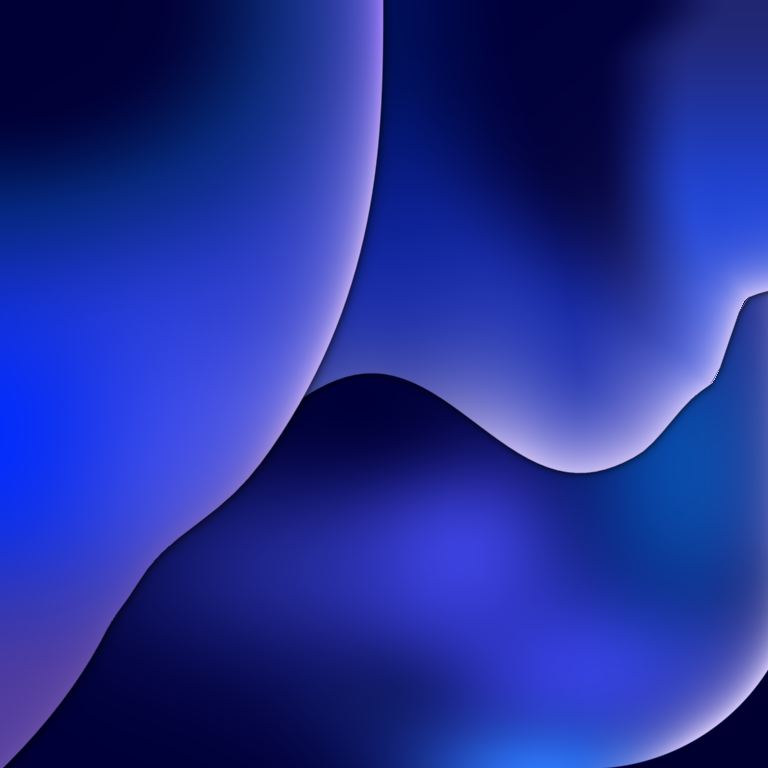
Reproduce this background procedurally as a WebGL 1 fragment shader.

```glsl
precision highp float;
uniform vec2 u_resolution;

// Right border of the left fold: x for a depth t below the top
float foldEdge(float t) {
  float d = t - 0.807;
  float dent = 0.03 * exp(-pow(abs(t - 0.722) / 0.06, 2.0));
  return 0.499 - 0.64 * pow(max(t, 0.0), 2.75) - dent
       + 0.375 * (d + sqrt(d * d + 0.0003));
}

// Lower border of the upper sheet: depth for a given x
float sheetEdge(float x) {
  return 0.551 - 0.065 * cos(11.593 * (x - 0.484))
       - 0.025 * smoothstep(0.83, 0.91, x)
       - 0.085 * smoothstep(0.925, 0.975, x);
}

float segmentDistance(vec2 p, vec2 a, vec2 b) {
  vec2 ab = b - a;
  return length(p - a - ab * clamp(dot(p - a, ab) / dot(ab, ab), 0.0, 1.0));
}

// Signed distances to the fold (x) and the sheet (y), positive inside
vec2 borderDistances(vec2 p) {
  vec2 nearest = vec2(9.0);
  vec2 foldA = vec2(foldEdge(-0.1), -0.1);
  vec2 sheetA = vec2(0.3, sheetEdge(0.3));
  for (int i = 1; i <= 64; i++) {
    float s = float(i) / 64.0;
    float t = mix(-0.1, 1.15, s);
    float x = mix(0.3, 1.1, s);
    vec2 foldB = vec2(foldEdge(t), t);
    vec2 sheetB = vec2(x, sheetEdge(x));
    nearest = min(nearest, vec2(segmentDistance(p, foldA, foldB),
                                segmentDistance(p, sheetA, sheetB)));
    foldA = foldB;
    sheetA = sheetB;
  }
  return nearest * vec2(p.x < foldEdge(p.y) ? 1.0 : -1.0,
                        p.y < sheetEdge(p.x) ? 1.0 : -1.0);
}

// Soft elliptical weight
float blob(vec2 p, vec2 center, vec2 radius) {
  vec2 q = (p - center) / radius;
  return exp(-dot(q, q));
}

vec3 foldColor(vec2 p, float d) {
  float sweep = length(p * vec2(0.8, 1.1));
  vec3 col = mix(vec3(0.0, 0.0, 0.21), vec3(0.0, 0.14, 0.42), smoothstep(0.16, 0.32, sweep));
  col = mix(col, vec3(0.1, 0.19, 0.74), smoothstep(0.24, 0.5, sweep));
  col = mix(col, vec3(0.24, 0.3, 0.94), 0.8 * blob(p, vec2(0.22, 0.58), vec2(0.2, 0.22)));
  col = mix(col, vec3(0.0, 0.17, 1.0), 0.95 * blob(p, vec2(-0.02, 0.57), vec2(0.17, 0.17)));
  col = mix(col, vec3(0.31, 0.22, 0.6), 0.9 * smoothstep(0.66, 0.92, p.y));
  // Lilac rim, fading downwards
  vec3 rim = mix(vec3(0.68, 0.54, 1.0), vec3(0.83, 0.73, 0.96), smoothstep(0.0, 0.3, p.y));
  rim = mix(rim, vec3(0.53, 0.4, 0.68), smoothstep(0.45, 0.75, p.y));
  float strength = mix(0.9, 0.45, smoothstep(0.5, 0.85, p.y));
  float halo = 0.65 * exp(-d / 0.065) + 0.35 * exp(-d / 0.015);
  return mix(col, rim, strength * halo);
}

vec3 sheetColor(vec2 p, float d) {
  vec3 col = mix(vec3(0.0, 0.07, 0.38), vec3(0.05, 0.14, 0.66), smoothstep(0.05, 0.42, p.y));
  // Dark diagonal hollow
  float hollow = smoothstep(-0.12, 0.1, p.x - 0.58 - 1.2 * p.y * p.y);
  col = mix(col, vec3(0.0, 0.0, 0.23), hollow * (1.0 - smoothstep(0.2, 0.52, p.y)));
  // Lit right side
  vec3 lit = mix(vec3(0.13, 0.15, 0.45), vec3(0.11, 0.26, 0.84), smoothstep(0.0, 0.3, p.y));
  float bend = 0.775 + 0.04 * smoothstep(0.2, 0.45, p.y) + 0.05 * smoothstep(0.08, 0.0, p.y);
  col = mix(col, lit, smoothstep(bend, bend + 0.13, p.x));
  // Pale lower rim
  float width = mix(0.075, 0.038, smoothstep(0.8, 0.95, p.x));
  float strength = mix(0.5, 0.9, smoothstep(0.5, 0.7, p.x));
  vec3 rim = mix(vec3(0.52, 0.49, 0.7), vec3(0.86, 0.8, 0.98), smoothstep(0.5, 0.7, p.x));
  return mix(col, rim, strength * exp(-d / width));
}

vec3 baseColor(vec2 p, float pixel) {
  vec3 navy = vec3(0.0, 0.0, 0.22);
  vec3 col = mix(navy, vec3(0.12, 0.15, 0.55), blob(p, vec2(0.4, 0.74), vec2(0.24, 0.13)));
  col = mix(col, vec3(0.24, 0.26, 0.87), blob(p, vec2(0.6, 0.72), vec2(0.15, 0.14)));
  col = mix(col, vec3(0.22, 0.25, 0.88), blob(p, vec2(0.77, 0.87), vec2(0.24, 0.13)));
  col = mix(col, vec3(0.07, 0.1, 0.5), smoothstep(0.65, 0.95, p.x) * smoothstep(0.84, 0.66, p.y));
  col = mix(col, vec3(0.03, 0.29, 0.66), blob(p, vec2(0.89, 0.61), vec2(0.12, 0.2)));
  col = mix(col, vec3(0.05, 0.1, 0.37), 0.7 * blob(p, vec2(0.5, 0.91), vec2(0.11, 0.07)));
  col = mix(col, vec3(0.18, 0.46, 0.97), blob(p, vec2(0.71, 1.01), vec2(0.16, 0.07)));
  col = mix(col, navy, 0.95 * blob(p, vec2(0.47, 0.53), vec2(0.16, 0.095)));
  // Rounded lower right corner with its rim
  float d = 0.277 - length(max(p - vec2(0.766, 0.724), 0.0));
  col = mix(col, vec3(0.87, 0.82, 1.0), 0.95 * exp(-max(d, 0.0) / 0.034) * smoothstep(0.74, 0.92, p.x));
  return mix(vec3(0.0, 0.0, 0.19), col, smoothstep(-pixel, pixel, d));
}

void main() {
  vec2 p = gl_FragCoord.xy / u_resolution;
  p.y = 1.0 - p.y; // depth below the top
  float pixel = 1.0 / min(u_resolution.x, u_resolution.y);
  vec2 d = borderDistances(p);
  vec2 inside = smoothstep(vec2(-pixel), vec2(pixel), d);
  vec2 outer = max(-d, 0.0);

  // Layers from back to front, each with a thin contact shadow
  vec3 col = baseColor(p, pixel) * (1.0 - 0.6 * exp(-outer.y / 0.004));
  col = mix(col, sheetColor(p, max(d.y, 0.0)), inside.y);
  col *= 1.0 - 0.6 * exp(-outer.x / 0.006);
  col = mix(col, foldColor(p, max(d.x, 0.0)), inside.x);
  gl_FragColor = vec4(col, 1.0);
}
```
